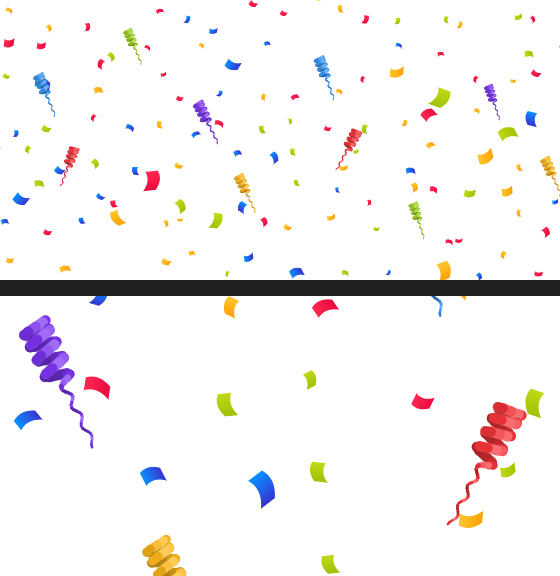
Top, the full canvas; bottom, a detail of the centre.
This pattern is drawn by a WebGL 1 fragment shader. Its source:

```glsl
precision highp float;
// Party confetti: bent paper scraps and curled streamers scattered on white.

uniform vec2 u_resolution;

#define CELL 0.125          // spacing of the scraps, in canvas heights
#define PRESENCE 0.86       // share of cells that hold a scrap
#define SCRAP_MIN 0.009     // half length of the smallest scrap
#define SCRAP_BIG 0.019     // extra half length of the rare big ones
#define BEND 0.32           // curvature of the scraps
#define STREAMERS 10
#define SEGMENTS 64         // line pieces per streamer
#define TURNS 7.5           // windings per streamer
#define LENGTH 0.135        // streamer length
#define COIL_RADIUS 0.013
#define RIBBON 0.0052       // half thickness of the ribbon in the coil

const float TAU = 6.2831853;

float hash(vec2 p) {
  return fract(sin(dot(p, vec2(127.1, 311.7))) * 43758.545);
}

vec2 rotate(vec2 p, float angle) {
  float c = cos(angle), s = sin(angle);
  return vec2(c * p.x - s * p.y, s * p.x + c * p.y);
}

// Antialiased fill of a signed distance, one pixel wide.
float coverage(float d) {
  return clamp(0.5 - d * u_resolution.y, 0.0, 1.0);
}

// Paper colour: pick chooses the hue, t runs along its gradient.
vec3 scrapColor(float pick, float t) {
  if (pick < 0.33) return mix(vec3(1.0, 0.16, 0.32), vec3(0.92, 0.04, 0.25), t);
  if (pick < 0.58) return mix(vec3(1.0, 0.78, 0.18), vec3(1.0, 0.63, 0.02), t);
  if (pick < 0.80) return mix(vec3(0.03, 0.57, 1.0), vec3(0.22, 0.20, 0.82), t);
  return mix(vec3(0.76, 0.85, 0.08), vec3(0.62, 0.76, 0.02), t);
}

vec3 streamerColor(float i) {
  float k = mod(i, 5.0);
  if (k < 0.5) return vec3(0.20, 0.58, 0.95);
  if (k < 1.5) return vec3(0.95, 0.20, 0.22);
  if (k < 2.5) return vec3(0.62, 0.82, 0.12);
  if (k < 3.5) return vec3(0.48, 0.20, 0.93);
  return vec3(0.98, 0.71, 0.10);
}

// One bent, skewed rectangle per occupied cell.
vec3 drawScraps(vec3 color, vec2 p) {
  vec2 home = floor(p / CELL);
  for (int j = -1; j <= 1; j++) {
    for (int i = -1; i <= 1; i++) {
      vec2 id = home + vec2(float(i), float(j));
      if (hash(id + 3.7) > PRESENCE) continue;
      vec2 jitter = vec2(hash(id + 11.3), hash(id + 23.9)) - 0.5;
      vec2 q = p - (id + 0.5 + 0.84 * jitter) * CELL;

      float h = hash(id + 37.1);
      float a = SCRAP_MIN + 0.008 * h + SCRAP_BIG * pow(h, 9.0);
      float b = a * mix(0.48, 0.7, hash(id + 41.3));
      float upright = step(0.58, hash(id + 53.5)) * TAU / 4.0;
      q = rotate(q, upright + 1.2 * (hash(id + 61.7) - 0.5));

      float side = hash(id + 71.9) < 0.5 ? -1.0 : 1.0;
      q.x += 0.22 * side * q.y;
      q.y += BEND * side * (q.x * q.x / a - 0.3 * a);
      float d = max(abs(q.x) - a, abs(q.y) - b);
      float t = clamp(0.5 + 0.5 * q.x / a, 0.0, 1.0);
      color = mix(color, scrapColor(hash(id + 83.1), t), coverage(d));
    }
  }
  return color;
}

// Point of the helix at s: tight coil at the head, slim wavy tail.
vec2 helix(float s) {
  float radius = mix(COIL_RADIUS, 0.0045 - 0.002 * s, smoothstep(0.5, 0.6, s));
  return vec2(radius * cos(TAU * TURNS * s), -LENGTH * pow(s, 1.3));
}

vec3 drawStreamer(vec3 color, vec2 q, vec3 base) {
  float front = 0.0;
  vec2 a = helix(0.0);
  for (int k = 1; k <= SEGMENTS; k++) {
    float s = float(k) / float(SEGMENTS);
    vec2 b = helix(s);
    vec2 ab = b - a;
    float along = clamp(dot(q - a, ab) / dot(ab, ab), 0.0, 1.0);
    float thick = mix(RIBBON, 0.0024 - 0.0012 * s, smoothstep(0.5, 0.62, s));
    float cover = coverage(length(q - a - ab * along) - thick);

    // Far windings are darker and stay behind the near ones.
    float depth = sin(TAU * TURNS * s);
    vec3 shade = base * (0.86 + 0.16 * depth);
    shade = mix(shade, vec3(1.0), 0.28 * smoothstep(0.6, 1.0, depth));
    float visible = depth < 0.0 ? 1.0 - front : 1.0;
    color = mix(color, shade, cover * visible);
    if (depth >= 0.0) front = max(front, cover);
    a = b;
  }
  return color;
}

void main() {
  vec2 p = gl_FragCoord.xy / u_resolution.y;
  float width = u_resolution.x / u_resolution.y;
  vec3 color = drawScraps(vec3(1.0), p);

  for (int i = 0; i < STREAMERS; i++) {
    float n = float(i);
    float x = (n + 0.5 + 0.5 * (hash(vec2(n, 5.0)) - 0.5)) / float(STREAMERS);
    float y = mix(0.22, 0.9, fract(n * 0.618 + 0.75));
    float lean = hash(vec2(n, 9.0)) < 0.5 ? -1.0 : 1.0;
    float scale = mix(0.92, 1.22, hash(vec2(n, 13.0)));
    vec2 q = (p - vec2(x * width, y)) / scale;
    if (length(q) > LENGTH + 0.03) continue;
    q = rotate(q, lean * mix(0.28, 0.5, hash(vec2(n, 17.0))));
    color = drawStreamer(color, q, streamerColor(n));
  }
  gl_FragColor = vec4(color, 1.0);
}
```
